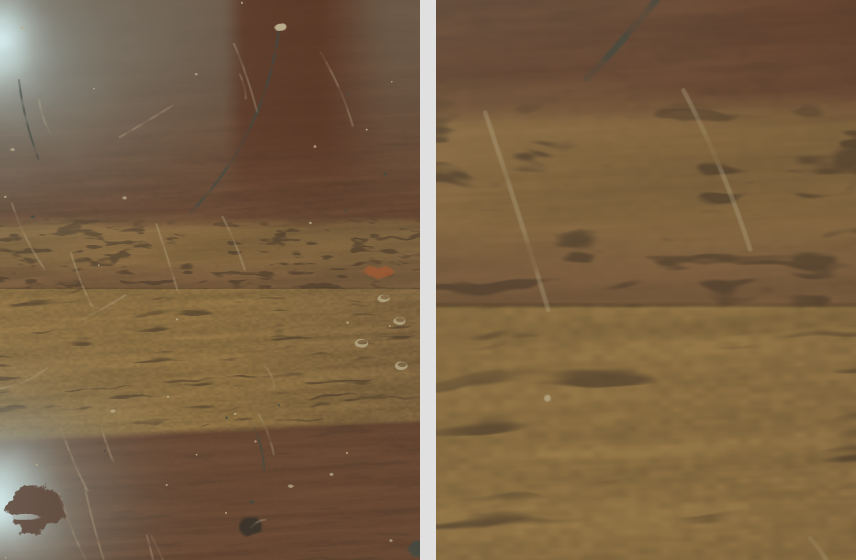
Left: the whole. Right: its middle third, enlarged.
Reproduce this texture procedurally as a WebGL 1 fragment shader.

```glsl
precision highp float;
// Worn, varnished wooden tabletop: grained planks, window glare, scratches and chips.
uniform vec2 u_resolution;

float hash(vec2 p) {
  vec3 q = fract(vec3(p.xyx) * 0.1031);
  q += dot(q, q.yzx + 33.33);
  return fract((q.x + q.y) * q.z);
}

float noise(vec2 p) {
  vec2 i = floor(p), f = fract(p);
  f = f * f * (3.0 - 2.0 * f);
  return mix(mix(hash(i), hash(i + vec2(1, 0)), f.x),
             mix(hash(i + vec2(0, 1)), hash(i + vec2(1, 1)), f.x), f.y);
}

float fbm(vec2 p) {
  float sum = 0.0, gain = 0.5;
  for (int i = 0; i < 4; i++) {
    sum += gain * noise(p);
    p = p * 2.03 + 17.7;
    gain *= 0.5;
  }
  return sum / 0.9375;
}

// Dark pores drawn out along the grain
float pores(vec2 p, vec2 density, float threshold) {
  vec2 q = p * density + vec2(0.0, 0.8 * noise(p * 40.0));
  float n = 0.75 * noise(q) + 0.25 * noise(q * 2.3 + 9.0);
  return smoothstep(threshold, threshold + 0.2, n);
}

float glow(vec2 p, vec2 center, vec2 radius) {
  vec2 d = (p - center) / radius;
  return exp(-dot(d, d));
}

// Soft ellipse with a ragged rim
float blot(vec2 p, vec2 center, vec2 radius, float ragged, float soft) {
  vec2 d = (p - center) / radius;
  float rim = length(d) + ragged * (fbm(p * 60.0 + center * 91.0) - 0.5);
  return 1.0 - smoothstep(1.0 - soft, 1.0 + soft, rim);
}

// Bowed, broken line from a to b
float scratch(vec2 p, vec2 a, vec2 b, float bend, float width, float px) {
  vec2 ab = b - a;
  float h = clamp(dot(p - a, ab) / dot(ab, ab), 0.0, 1.0);
  vec2 normal = normalize(vec2(-ab.y, ab.x));
  float d = length(p - a - ab * h - normal * bend * 4.0 * h * (1.0 - h));
  float wear = smoothstep(0.2, 0.65, noise(p * 70.0 + a * 50.0));
  return (1.0 - smoothstep(width * 0.4, width + px, d)) * (0.35 + 0.65 * wear);
}

vec3 planks(vec2 p) {
  vec3 amber = vec3(0.54, 0.43, 0.255), russet = vec3(0.395, 0.275, 0.195);
  vec3 poreColor = vec3(0.28, 0.22, 0.16);
  vec2 g = vec2(p.x, p.y - 0.05 * p.x);
  float wobble = 0.006 * (noise(p * vec2(9.0, 60.0)) - 0.5);
  float upper = smoothstep(0.585, 0.62, p.y + wobble * 2.0);
  float strip = smoothstep(0.483, 0.487, p.y + 0.15 * wobble) * (1.0 - upper);
  float lower = 1.0 - smoothstep(0.205, 0.222, g.y + wobble);
  float middle = (1.0 - lower) * (1.0 - strip) * (1.0 - upper);

  // Base tones of the boards
  vec3 c = mix(amber, russet, max(upper, lower));
  float reddish = strip * (1.0 - smoothstep(0.495, 0.545, p.y));
  c = mix(c, vec3(0.44, 0.325, 0.225), 0.75 * reddish + 0.3 * strip * (1.0 - reddish));
  c = mix(c, vec3(0.43, 0.34, 0.23), 0.5 * smoothstep(0.35, 0.8, p.x) * (middle + strip));

  // Streaks, pores and fine figure
  float streak = fbm(g * vec2(5.0, 95.0)) - 0.5;
  float figure = noise(p * vec2(150.0, 260.0)) - 0.5;
  c *= 1.0 + 0.22 * streak + figure * (0.03 + 0.07 * middle);
  float longPores = pores(g, vec2(14.0, 120.0), 0.68) * (middle + 0.4 * lower + 0.25 * upper);
  float shortPores = pores(p, vec2(36.0, 130.0), 0.6) * (strip + 0.2 * upper * (1.6 - p.y));
  c = mix(c, poreColor, 0.6 * clamp(longPores + shortPores, 0.0, 1.0));
  float seam = 1.0 - smoothstep(0.0, 0.0025, abs(p.y - 0.485));
  return c * (1.0 - 0.16 * seam);
}

vec3 reflections(vec3 c, vec2 p) {
  float cloud = 0.75 + 0.5 * fbm(p * 9.0);
  float top = smoothstep(0.58, 1.0, p.y);
  float redBand = smoothstep(0.39, 0.44, p.x) * (1.0 - smoothstep(0.56, 0.72, p.x));
  c = mix(c, vec3(0.35, 0.21, 0.145), 0.75 * redBand * smoothstep(0.6, 0.8, p.y));
  c = mix(c, vec3(0.43, 0.375, 0.31), 0.75 * top * (1.0 - redBand));
  float haze = glow(p, vec2(0.0, 0.9), vec2(0.27, 0.23)) + glow(p, vec2(0.0, 0.1), vec2(0.2, 0.18));
  c = mix(c, vec3(0.54, 0.56, 0.53), clamp(0.75 * haze * cloud, 0.0, 0.88));
  float glare = glow(p, vec2(-0.01, 0.92), vec2(0.07, 0.085))
              + 0.85 * glow(p, vec2(-0.01, 0.1), vec2(0.085, 0.09));
  return mix(c, vec3(0.83, 0.92, 0.92), clamp(glare * cloud, 0.0, 1.0));
}

vec3 damage(vec3 c, vec2 p, float px) {
  vec3 pale = vec3(0.72, 0.67, 0.54), teal = vec3(0.25, 0.29, 0.26);
  // Stains and scuffs
  float stain = blot(p, vec2(0.065, 0.092), vec2(0.05, 0.042), 0.7, 0.06);
  stain *= 1.0 - 0.8 * blot(p, vec2(0.04, 0.077), vec2(0.03, 0.005), 0.8, 0.2);
  c = mix(c, vec3(0.38, 0.29, 0.24), 0.9 * stain);
  c = mix(c, vec3(0.2, 0.19, 0.16), 0.8 * blot(p, vec2(0.447, 0.06), vec2(0.02, 0.016), 0.8, 0.25));
  c = mix(c, teal, 0.8 * blot(p, vec2(0.745, 0.02), vec2(0.016, 0.014), 0.7, 0.2));
  c = mix(c, vec3(0.63, 0.35, 0.2), 0.8 * blot(p, vec2(0.675, 0.515), vec2(0.027, 0.01), 1.2, 0.2));
  // Long curved gouge ending in a chip
  c = mix(c, teal, 0.65 * scratch(p, vec2(0.498, 0.947), vec2(0.34, 0.62), 0.03, 0.0025, px));
  c = mix(c, pale, blot(p, vec2(0.5, 0.951), vec2(0.011, 0.007), 0.6, 0.2));
  // Scattered scratches, denser on the left
  for (int i = 0; i < 22; i++) {
    float k = float(i), r = hash(vec2(k, 3.1)), s = hash(vec2(k, 7.7));
    vec2 a = vec2(0.7 * r * sqrt(r), hash(vec2(k, 12.3)));
    vec2 dir = s < 0.7 ? vec2(0.15 + 0.5 * s, -1.0) : vec2(0.7, 1.7 - 1.5 * s);
    vec2 b = a + dir * mix(0.03, 0.15, hash(vec2(k, 21.9)));
    float mark = scratch(p, a, b, 0.012 * (r - 0.5), 0.0015, px);
    c = mix(c, s < 0.2 ? teal : pale, mark * (s < 0.2 ? 0.6 : 0.32));
  }
  // Small chips and specks
  for (int i = 0; i < 36; i++) {
    float k = float(i), r = hash(vec2(k, 41.3));
    vec2 at = vec2(0.75 * hash(vec2(k, 52.1)), hash(vec2(k, 63.7)));
    vec2 size = vec2(0.0018 + 0.004 * r * r * r, 0.0016 + 0.0012 * r);
    c = mix(c, mod(k, 5.0) < 1.0 ? teal : pale, 0.75 * blot(p, at, size, 0.8, 0.4));
  }
  // Flaked crescents near the right edge
  for (int i = 0; i < 4; i++) {
    float k = float(i);
    vec2 at = vec2(0.685 + 0.04 * sin(k * 2.4), 0.467 - 0.04 * k);
    float flake = blot(p, at, vec2(0.011, 0.007), 0.5, 0.15);
    flake *= 1.0 - 0.85 * blot(p, at + vec2(0.002, 0.002), vec2(0.008, 0.004), 0.5, 0.2);
    c = mix(c, pale, 0.8 * flake);
  }
  return c;
}

void main() {
  vec2 p = gl_FragCoord.xy / u_resolution.y;
  vec3 c = damage(reflections(planks(p), p), p, 1.0 / u_resolution.y);
  gl_FragColor = vec4(c, 1.0);
}
```
